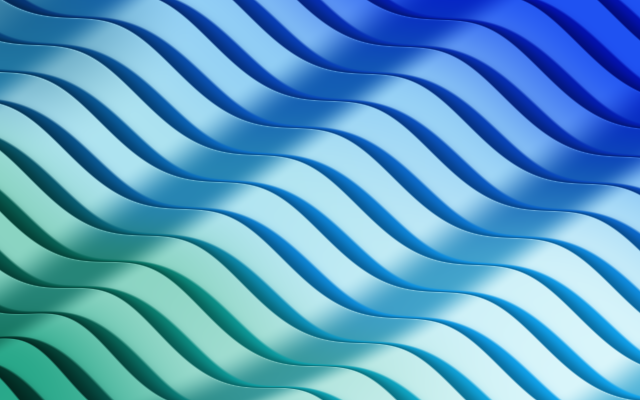
Give the GLSL for this background, as a WebGL 1 fragment shader.

```glsl
precision highp float;
// Diagonal wavy ribbons, lit from the lower right, running from green to royal blue.
// A continuous ribbon index is solved per pixel; its whole values mark the seams,
// where a dark side wall swells on the steep parts and thins on the flat ones.

uniform vec2 u_resolution;

#define SLOPE 0.5        // descent of the ribbons
#define SPACING 0.1135   // vertical distance between seams
#define SEAM_BASE 0.171  // height of seam zero at the left edge
#define WAVE_HEIGHT 0.039
#define WAVE_LENGTH 0.55
#define WAVE_START 0.427 // first swell of seam zero
#define WAVE_SHIFT 0.0917 // sideways step from seam to seam
#define WALL_THIN 0.007
#define WALL_THICK 0.040

const float TAU = 6.2831853;

// Wave phase in cycles; the waves shorten toward the lower left.
float wavePhase(float x, float ribbon) {
  float low = max(ribbon, 0.0);
  float period = WAVE_LENGTH - 0.0031 * low * low;
  return (x - WAVE_START + WAVE_SHIFT * ribbon) / period;
}

// Fixed-point solve for the seam family passing through p.
float ribbonIndex(vec2 p) {
  float level = p.y - SLOPE * p.x - SEAM_BASE;
  float ribbon = level / SPACING;
  for (int i = 0; i < 16; i++) {
    float wave = WAVE_HEIGHT * cos(TAU * wavePhase(p.x, ribbon));
    ribbon = (level - wave) / SPACING;
  }
  return ribbon;
}

// Colour ramp across the ribbons, from upper right to lower left.
vec3 ramp(float k, vec3 royal, vec3 sky, vec3 aqua, vec3 green, vec3 deep) {
  vec3 c = mix(royal, sky, smoothstep(-7.5, -3.2, k));
  c = mix(c, aqua, smoothstep(-3.5, 0.0, k));
  c = mix(c, green, smoothstep(0.6, 3.2, k));
  return mix(c, deep, smoothstep(3.8, 6.8, k));
}

void main() {
  // Canvas heights, with y pointing down.
  vec2 p = gl_FragCoord.xy / u_resolution.y;
  p.y = 1.0 - p.y;
  float aa = 1.2 / u_resolution.y;

  float k = ribbonIndex(p);
  float phase = wavePhase(p.x, k);
  float steep = 0.5 - 0.5 * sin(TAU * (phase - 0.03));
  float flatness = 0.5 + 0.5 * cos(TAU * (phase - 0.17));

  // Broad light: pale at the lower right, dim at the upper left.
  float glow = smoothstep(0.75, 2.3, p.x + 0.8 * p.y);
  glow *= smoothstep(-5.0, -1.0, k);
  float dim = 1.0 - smoothstep(0.0, 0.4, length(p * vec2(0.8, 1.0)));

  // Top faces.
  vec3 lit = ramp(k, vec3(0.12, 0.32, 0.95), vec3(0.57, 0.81, 0.96),
    vec3(0.68, 0.89, 0.94), vec3(0.54, 0.83, 0.76), vec3(0.16, 0.66, 0.54));
  vec3 shaded = ramp(k, vec3(0.02, 0.13, 0.78), vec3(0.07, 0.36, 0.70),
    vec3(0.15, 0.52, 0.70), vec3(0.15, 0.52, 0.47), vec3(0.07, 0.45, 0.36));
  lit = mix(lit, vec3(0.87, 0.97, 0.985), glow * 0.9);
  shaded = mix(shaded, vec3(0.36, 0.75, 0.88), glow * 0.8);
  vec3 color = mix(lit, shaded, smoothstep(0.42, 1.0, flatness));
  color = mix(color, vec3(0.10, 0.40, 0.56), dim * 0.75);

  // Side walls, centred on the whole ribbon indices.
  float offset = (fract(k + 0.5) - 0.5) * SPACING;
  float halfWall = 0.5 * mix(WALL_THIN, WALL_THICK, steep);
  vec3 wall = ramp(k, vec3(0.01, 0.06, 0.62), vec3(0.03, 0.24, 0.64),
    vec3(0.04, 0.42, 0.72), vec3(0.04, 0.52, 0.44), vec3(0.02, 0.31, 0.25));
  wall = mix(wall, vec3(0.06, 0.62, 0.86), glow * 0.75);
  wall *= mix(0.62, 1.0, smoothstep(0.0, 0.7, p.x));
  wall *= mix(1.12, 0.78, smoothstep(-halfWall, halfWall, offset));

  // Contact shading above the wall and a fine bright rim below it.
  float above = exp(-max(-offset - halfWall, 0.0) / 0.006) * step(offset, 0.0);
  color = mix(color, wall, above * 0.25);
  float rim = exp(-abs(offset - halfWall - 0.002) / 0.002);
  color = mix(color, lit, rim * 0.45);

  float upperEdge = smoothstep(-halfWall - 0.003 - aa, -halfWall + aa, offset);
  float lowerEdge = 1.0 - smoothstep(halfWall - aa, halfWall + aa, offset);
  color = mix(color, wall, upperEdge * lowerEdge);

  gl_FragColor = vec4(color, 1.0);
}
```
